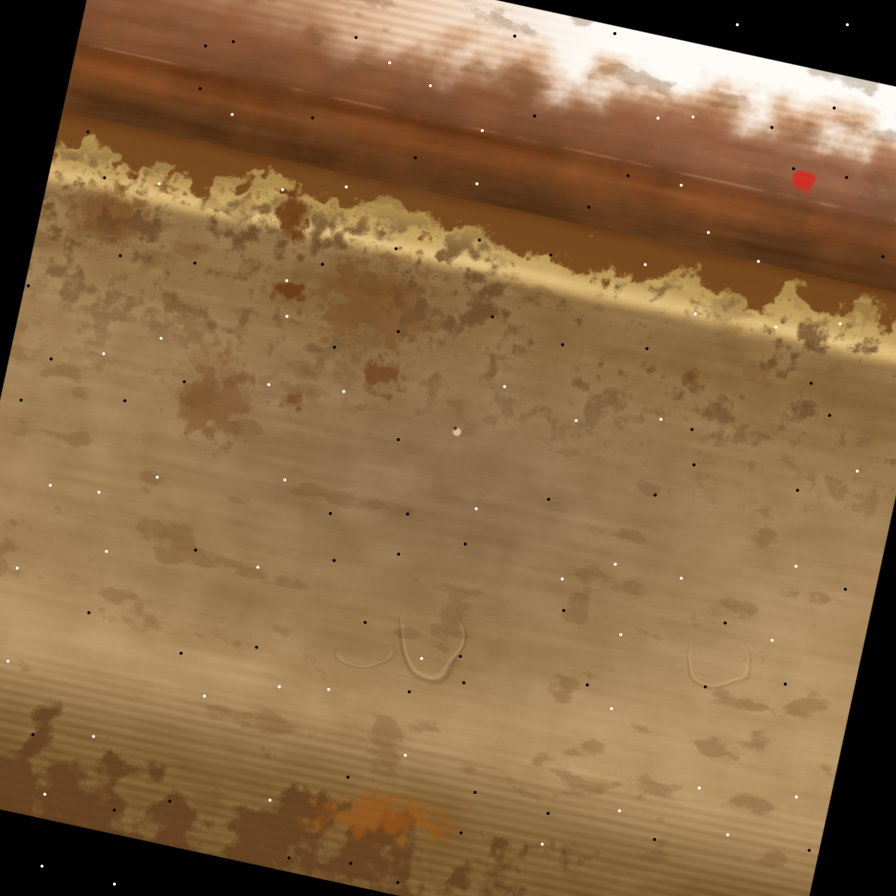
A WebGL 2 fragment shader for this texture:

```glsl
#version 300 es
precision highp float;

#define TILT 0.2132
#define GRID 12.0
#define DOT_RADIUS 0.0014
#define GROOVES 94.0
#define TAN vec3(0.60, 0.475, 0.305)
#define PALE vec3(0.71, 0.58, 0.40)
#define BROWN vec3(0.44, 0.30, 0.16)
#define RUST vec3(0.43, 0.24, 0.09)
#define COPPER vec3(0.53, 0.33, 0.21)
#define PEACH vec3(0.89, 0.72, 0.57)
#define GOLD vec3(0.80, 0.67, 0.40)
#define SHADOW vec3(0.35, 0.21, 0.10)

uniform vec2 u_resolution;
out vec4 fragColor;

float hash(vec2 p) {
  return fract(sin(dot(p, vec2(127.1, 311.7))) * 43758.5453);
}

float noise(vec2 p) {
  vec2 i = floor(p), f = fract(p);
  f = f * f * (3.0 - 2.0 * f);
  return mix(mix(hash(i), hash(i + vec2(1, 0)), f.x),
             mix(hash(i + vec2(0, 1)), hash(i + vec2(1, 1)), f.x), f.y);
}

float fbm(vec2 p) {
  float sum = 0.0, amp = 0.5;
  for (int i = 0; i < 5; i++) {
    sum += amp * noise(p);
    p = mat2(1.6, 1.2, -1.2, 1.6) * p + 7.3;
    amp *= 0.5;
  }
  return sum;
}

float bump(float x, float centre, float width) {
  float d = (x - centre) / width;
  return exp(-d * d);
}

// Dark polished moulding with a bright, grooved upper rim
vec3 moulding(vec2 m, float grain, float streak) {
  vec3 c = mix(COPPER, SHADOW, smoothstep(0.10, 0.215, m.y));
  c += vec3(0.06, 0.06, 0.08) * smoothstep(0.4, 1.0, m.x) * bump(m.y, 0.13, 0.05);
  c += vec3(0.09, 0.035, 0.0) * bump(m.y, 0.172, 0.02);
  c -= 0.06 * bump(m.y, 0.153, 0.01);
  c += 0.10 * bump(m.y, 0.145, 0.0016) * smoothstep(0.35, 0.6, grain);
  c += vec3(0.14, 0.08, 0.04) * (grain - 0.5) + 0.08 * (streak - 0.5);
  float groove = sin(m.y * GROOVES * 6.2832);
  float rim = smoothstep(0.112, 0.045, m.y + 0.06 * (grain - 0.5));
  c = mix(c, PEACH + 0.05 * groove, rim * smoothstep(-0.05, 0.40, m.x));
  float shine = smoothstep(0.085, 0.025, m.y + 0.11 * (grain - 0.5));
  return mix(c, vec3(1.0, 0.99, 0.97), shine * smoothstep(0.22, 0.62, m.x));
}

// Broad worn plate, its golden lip and its grooved foot
vec3 plate(vec2 m, float grain, float streak) {
  float lit = smoothstep(0.55, 0.95, m.x) * smoothstep(0.35, 0.75, m.y);
  lit += 0.35 * smoothstep(0.35, 0.0, m.x) + 0.8 * bump(m.y, 0.80, 0.055);
  vec3 c = mix(TAN, PALE, clamp(lit, 0.0, 1.0));
  vec2 d = (m - vec2(0.52, 0.54)) / vec2(0.30, 0.15);
  c -= vec3(0.045, 0.035, 0.0) * exp(-dot(d, d));
  c -= 0.045 * bump(m.y, 0.35, 0.06);
  float lip = smoothstep(0.312, 0.295, m.y + 0.012 * (grain - 0.5));
  c = mix(c, GOLD - 0.12 * smoothstep(0.285, 0.24, m.y), 0.85 * lip);
  c += 0.10 * bump(m.y, 0.292, 0.008);
  float foot = smoothstep(0.82, 0.93, m.y + 0.03 * (grain - 0.5));
  c = mix(c, vec3(0.50, 0.38, 0.21), foot);
  float groove = sin(m.y * GROOVES * 6.2832);
  c += 0.022 * groove * smoothstep(0.80, 0.85, m.y);
  return c + 0.10 * (grain - 0.5) + 0.07 * (streak - 0.5);
}

// Faint raised outline, brighter on one side
float outline(vec2 p, vec2 centre, vec2 radii) {
  vec2 d = (p - centre) / radii;
  float r = length(d) + 0.5 * (noise(p * 38.0) - 0.5);
  return (bump(r, 1.0, 0.045) - bump(r, 1.09, 0.05)) * smoothstep(0.6, -0.4, d.y);
}

void main() {
  vec2 p = gl_FragCoord.xy / u_resolution;
  float px = 1.0 / min(u_resolution.x, u_resolution.y);

  // Tilted square: m.x runs to the right, m.y downwards
  vec2 q = vec2(p.x, 1.0 - p.y) - 0.5;
  float cs = cos(TILT), sn = sin(TILT);
  vec2 m = vec2(cs * q.x + sn * q.y, cs * q.y - sn * q.x) + 0.5;
  float grain = fbm(m * 24.0);
  float fine = fbm(m * 85.0);
  float streak = fbm(m * vec2(9.0, 130.0));

  float edge = 0.231 + 0.012 * (grain - 0.5);
  vec3 c = mix(moulding(m, grain, streak), plate(m, grain, streak),
               smoothstep(edge - 0.008, edge + 0.008, m.y));

  // Rust creeping over the lip, then speckles on the plate
  float creep = mix(0.64, 0.36, smoothstep(0.225, 0.30, m.y)) - 0.05 * m.x;
  float crust = smoothstep(0.0, 0.08, creep - 0.45 * grain - 0.30 * fine - 0.07);
  c = mix(c, RUST, 0.85 * crust * step(0.225, m.y) * smoothstep(0.31, 0.28, m.y));
  float zone = smoothstep(0.24, 0.29, m.y) * smoothstep(0.56, 0.30, m.y);
  float speck = smoothstep(0.53, 0.70, 0.5 * grain + 0.5 * fine + 0.06 * (1.0 - m.x));
  c = mix(c, BROWN * 0.85, 0.75 * speck * zone);
  c = mix(c, BROWN, 0.3 * smoothstep(0.60, 0.72, fbm(m * vec2(22.0, 38.0) + 9.0)));

  // Stains: centre, radius, strength
  vec4 stains[8] = vec4[8](
    vec4(0.323, 0.674, 0.015, 0.9), vec4(0.326, 0.758, 0.018, 0.9),
    vec4(0.430, 0.583, 0.018, 0.6), vec4(0.241, 0.555, 0.038, 0.4),
    vec4(0.415, 0.655, 0.050, 0.4), vec4(0.326, 0.555, 0.010, 0.6),
    vec4(0.120, 0.765, 0.035, 0.5), vec4(0.770, 0.580, 0.010, 0.6));
  for (int i = 0; i < 8; i++) {
    float r = length(p - stains[i].xy) / stains[i].z + 2.4 * (fine - 0.5);
    c = mix(c, RUST * 0.95, stains[i].w * smoothstep(1.3, 0.5, r));
  }

  // Corroded foot, heaviest at the left, with an orange bloom
  float rot = m.y + 0.35 * (grain - 0.5) + 0.10 * (fine - 0.5) - 0.08 * smoothstep(0.4, 0.9, m.x);
  c = mix(c, vec3(0.37, 0.23, 0.11), 0.8 * smoothstep(0.92, 0.99, rot) * step(0.8, m.y));
  vec2 bloom = (p - vec2(0.43, 0.085)) / vec2(0.075, 0.025);
  c = mix(c, vec3(0.60, 0.33, 0.09), 0.7 * smoothstep(1.2, 0.3, length(bloom) + 2.0 * (fine - 0.5)));

  // Raised marks, red spot and bright pit
  c += 0.07 * outline(p, vec2(0.483, 0.296), vec2(0.035, 0.056));
  c += 0.05 * outline(p, vec2(0.80, 0.270), vec2(0.036, 0.034));
  c += 0.04 * outline(p, vec2(0.41, 0.272), vec2(0.030, 0.018));
  float spot = length(p - vec2(0.897, 0.796)) + 0.012 * (fine - 0.5);
  c = mix(c, vec3(0.83, 0.17, 0.14), 0.9 * smoothstep(0.014, 0.008, spot));
  c = mix(c, PEACH, smoothstep(0.006, 0.003, length(p - vec2(0.510, 0.518))));
  c = mix(c, SHADOW, smoothstep(0.003, 0.001, length(p - vec2(0.508, 0.522))));

  // Black surround, then scattered light and dark dots
  vec2 inset = 0.5 - abs(m - 0.5);
  c *= smoothstep(-px, px, min(inset.x, inset.y));
  vec2 cell = floor(p * GRID);
  vec2 seat = 0.1 + 0.8 * vec2(hash(cell + 3.7), hash(cell + 8.1));
  float away = length(p - (cell + seat) / GRID);
  float tone = step(0.5, hash(cell + 15.3));
  c = mix(c, vec3(tone), smoothstep(DOT_RADIUS + px, DOT_RADIUS - 0.5 * px, away));
  fragColor = vec4(clamp(c, 0.0, 1.0), 1.0);
}
```
